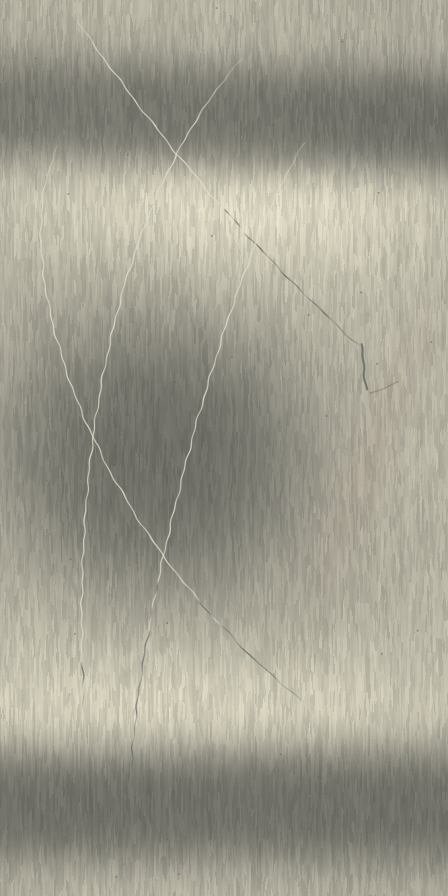
Reproduce this texture procedurally as a Shadertoy shader.

```glsl
#define SHADE vec3(0.40, 0.40, 0.375)
#define SHEEN vec3(0.88, 0.86, 0.775)
#define STAIN vec3(0.69, 0.64, 0.58)
#define BRIGHT_CUT vec3(0.88, 0.87, 0.80)
#define DARK_CUT vec3(0.36, 0.38, 0.38)
#define FINE_GRAIN vec2(230.0, 26.0)
#define LONG_GRAIN vec2(110.0, 7.0)
#define GRAIN_AMOUNT 0.13
#define CUT_WIDTH 0.0014
#define STEPS 20

vec3 hash3(vec2 cell) {
    vec3 h = fract(cell.xyx * vec3(0.1031, 0.1030, 0.0973));
    h += dot(h, h.yxz + 33.33);
    return fract((h.xxy + h.yzz) * h.zyx);
}

float bell(float x, float width) {
    x /= width;
    return exp(-x * x);
}

// Cellular noise: random value of the nearest grain
float grain(vec2 q) {
    vec2 cell = floor(q);
    float nearest = 9.0, value = 0.0;
    for (int j = -1; j <= 1; j++)
    for (int i = -1; i <= 1; i++) {
        vec2 c = cell + vec2(i, j);
        vec3 h = hash3(c);
        vec2 d = c + h.xy - q;
        float dist = dot(d, d);
        if (dist < nearest) { nearest = dist; value = h.z; }
    }
    return value - 0.5;
}

// Distance to a segment, and position along it
vec2 segment(vec2 p, vec2 a, vec2 b) {
    vec2 ab = b - a;
    float t = clamp(dot(p - a, ab) / dot(ab, ab), 0.0, 1.0);
    return vec2(length(p - a - ab * t), t);
}

vec2 bezier(vec2 a, vec2 b, vec2 c, vec2 d, float t) {
    float s = 1.0 - t;
    return s * s * s * a + 3.0 * s * t * (s * b + t * c) + t * t * t * d;
}

float stroke(float dist, float width) {
    float aa = 0.75 / iResolution.x;
    return 1.0 - smoothstep(width - aa, width + aa, dist);
}

// Curved cut that turns dark and broken after darkStart
vec3 scratch(vec3 col, vec2 p, vec2 a, vec2 b, vec2 c, vec2 d, float darkStart) {
    vec2 best = vec2(9.0, 0.0), prev = a;
    for (int i = 1; i <= STEPS; i++) {
        vec2 next = bezier(a, b, c, d, float(i) / float(STEPS));
        vec2 s = segment(p, prev, next);
        if (s.x < best.x) best = vec2(s.x, (float(i - 1) + s.y) / float(STEPS));
        prev = next;
    }
    float t = best.y;
    float wear = 0.5 + 0.25 * sin(t * 71.0 + a.x * 40.0) + 0.25 * sin(t * 173.0);
    float dark = smoothstep(darkStart - 0.04, darkStart + 0.04, t + 0.12 * (wear - 0.5));
    float ends = smoothstep(0.0, 0.18, t) * smoothstep(1.0, 0.97, t);
    float alpha = mix(0.65 + 0.3 * wear, 0.2 + 0.65 * wear, dark) * (0.35 + 0.65 * ends);
    return mix(col, mix(BRIGHT_CUT, DARK_CUT, dark), alpha * stroke(best.x, CUT_WIDTH));
}

// Broad reflections: two sheens, two shaded bands, one round shadow
float reflection(vec2 p) {
    float middle = bell(p.x - 0.5, 0.65);
    float v = 0.69 + 0.02 * sin(p.x * 5.0 + p.y * 3.0);
    v += middle * (0.15 * bell(p.y - 1.55, 0.17) + 0.14 * bell(p.y - 0.42, 0.15));
    float top = exp(-pow(abs(p.y - 1.76 + 0.03 * p.x) / 0.125, 3.0));
    float bottom = exp(-pow(abs(p.y - 0.2) / 0.135, 3.0));
    float blob = exp(-pow(length((p - vec2(0.35, 0.98)) / vec2(0.36, 0.31)), 3.2));
    v = mix(v, 0.44, top * mix(0.84, 1.0, p.x));
    v = mix(v, 0.44, bottom);
    return mix(v, 0.44, blob);
}

void mainImage(out vec4 fragColor, in vec2 fragCoord) {
    vec2 p = fragCoord / iResolution.x;

    // Brushed metal
    float brush = grain(p * FINE_GRAIN) + 0.45 * grain(p * LONG_GRAIN + 37.0);
    float v = reflection(p) * (1.0 + GRAIN_AMOUNT * brush);
    vec3 col = mix(SHADE, SHEEN, (v - 0.40) / 0.48);

    // Slanting brown stain
    float stain = bell(p.x - 0.70 - 0.37 * (p.y - 0.65), 0.06) * bell(p.y - 0.95, 0.32);
    col = mix(col, STAIN * (1.0 + GRAIN_AMOUNT * brush), 0.4 * stain);

    // Scattered pits
    vec2 cell = floor(p * 9.0);
    vec3 h = hash3(cell + 5.0);
    float pit = stroke(length(p - (cell + 0.1 + 0.8 * h.xy) / 9.0), 0.002);
    col = mix(col, DARK_CUT, 0.6 * pit * step(0.85, h.z));

    // Scratches, with a slight wobble
    vec2 q = p + 0.0013 * vec2(sin(p.y * 61.0) + sin(p.y * 137.0), sin(p.x * 83.0));
    col = scratch(col, q, vec2(0.16, 1.97), vec2(0.30, 1.77), vec2(0.50, 1.50), vec2(0.80, 1.23), 0.66);
    col = scratch(col, q, vec2(0.54, 1.87), vec2(0.30, 1.60), vec2(0.15, 1.10), vec2(0.188, 0.406), 0.97);
    col = scratch(col, q, vec2(0.68, 1.68), vec2(0.52, 1.45), vec2(0.30, 0.62), vec2(0.294, 0.276), 0.74);
    col = scratch(col, q, vec2(0.13, 1.674), vec2(0.01, 1.45), vec2(0.16, 0.85), vec2(0.672, 0.437), 0.85);

    // Hooked end of the longest scratch
    float gouge = stroke(segment(q, vec2(0.806, 1.23), vec2(0.818, 1.13)).x, 0.0025);
    float tick = stroke(segment(q, vec2(0.825, 1.122), vec2(0.89, 1.147)).x, CUT_WIDTH);
    col = mix(col, DARK_CUT, max(0.75 * gouge, 0.4 * tick));

    fragColor = vec4(col, 1.0);
}
```
